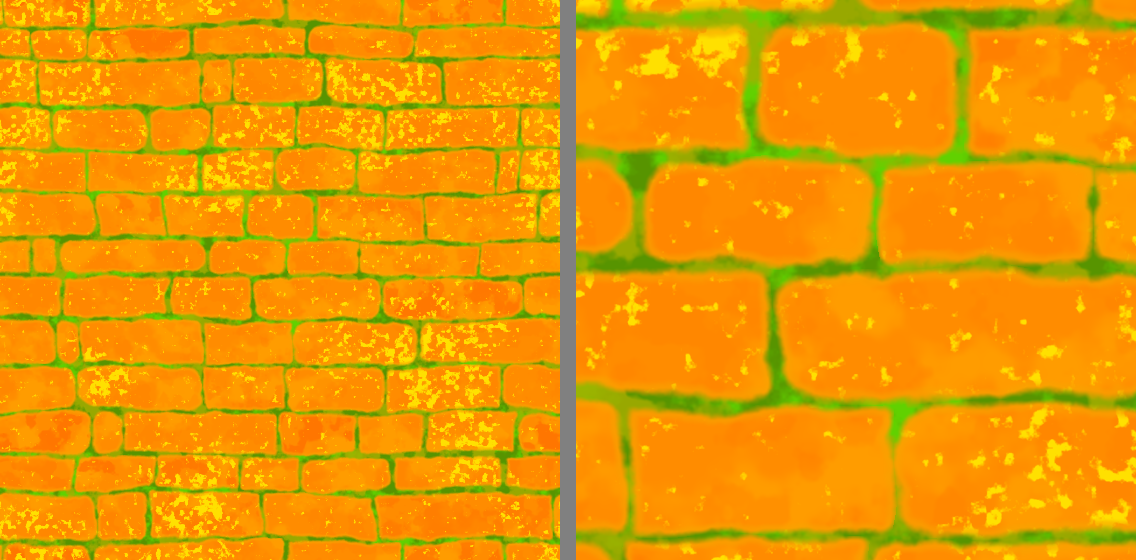
Left, the full canvas; right, a detail of the centre.
Write a three.js fragment shader that draws this texture.

```glsl
// Weathered orange brick wall: 13 uneven courses, mossy green joints, yellow lichen specks.
varying vec2 vUv;

const float COURSES = 13.0;
const float BASE_OFFSET = 0.038;
const vec3 ORANGE = vec3(1.0, 0.55, 0.0);
const vec3 PALE_ORANGE = vec3(1.0, 0.61, 0.0);
const vec3 DEEP_ORANGE = vec3(1.0, 0.44, 0.0);
const vec3 RIM_ORANGE = vec3(0.97, 0.64, 0.0);
const vec3 LICHEN = vec3(1.0, 0.88, 0.0);
const vec3 DARK_MOSS = vec3(0.34, 0.58, 0.0);
const vec3 BRIGHT_MOSS = vec3(0.38, 0.82, 0.0);
const vec3 OLIVE = vec3(0.66, 0.68, 0.0);

float hash(vec2 p) {
  vec3 q = fract(p.xyx * vec3(0.1031, 0.1030, 0.0973));
  q += dot(q, q.yzx + 33.33);
  return fract((q.x + q.y) * q.z);
}

// Value noise that tiles over the unit square
float noise(vec2 uv, float cells, float seed) {
  vec2 p = uv * cells;
  vec2 i = floor(p);
  vec2 f = fract(p);
  f = f * f * (3.0 - 2.0 * f);
  vec2 a = mod(i, cells) + seed;
  vec2 b = mod(i + 1.0, cells) + seed;
  return mix(mix(hash(a), hash(vec2(b.x, a.y)), f.x),
             mix(hash(vec2(a.x, b.y)), hash(b), f.x), f.y);
}

float fbm(vec2 uv, float cells, float seed) {
  float sum = 0.0;
  float weight = 0.5;
  for (int k = 0; k < 4; k++) {
    sum += weight * noise(uv, cells, seed);
    cells *= 2.0;
    seed += 19.0;
    weight *= 0.5;
  }
  return sum / 0.9375;
}

// Position of a joint, shifted at random from its regular place
float jointAt(float i, float count, float seed, float jitter) {
  return i + jitter * (hash(vec2(mod(i, count), seed)) - 0.5);
}

// Index, lower joint and upper joint of the interval around x
vec3 findCell(float x, float count, float seed, float jitter) {
  float i = floor(x);
  i += step(jointAt(i + 1.0, count, seed, jitter), x)
     - step(x, jointAt(i, count, seed, jitter));
  return vec3(i, jointAt(i, count, seed, jitter), jointAt(i + 1.0, count, seed, jitter));
}

float roundedBox(vec2 p, vec2 halfSize, float radius) {
  vec2 q = abs(p) - halfSize + radius;
  return length(max(q, 0.0)) + min(max(q.x, q.y), 0.0) - radius;
}

// Signed distance to the nearest brick in x, its random identity in yz
vec3 brickWall(vec2 p, float gapNoise) {
  float y = (p.y - BASE_OFFSET) * COURSES;
  vec3 course = findCell(y, COURSES, 7.0, 0.26);
  float row = mod(course.x, COURSES);

  float count = 5.0 + step(0.53, hash(vec2(row, 41.0)));
  float x = p.x * count + hash(vec2(row, 83.0)) * count;
  vec3 brick = findCell(x, count, row + 120.0, 0.9);
  vec2 id = vec2(mod(brick.x, count), row);

  vec2 scale = vec2(count, COURSES);
  vec2 local = (vec2(x, y) - 0.5 * vec2(brick.y + brick.z, course.y + course.z)) / scale;
  vec2 halfSize = 0.5 * vec2(brick.z - brick.y, course.z - course.y) / scale;

  // Slanted, tapered block with worn corners
  local.y += local.x * (hash(id + 210.0) - 0.5) * 0.05;
  halfSize.y -= 0.02 * abs(local.x) * hash(id + 260.0);
  halfSize -= vec2(0.0018, 0.0022) + 0.0042 * gapNoise * gapNoise;
  float worn = hash(id + 310.0);
  float radius = min(mix(0.005, 0.025, worn * worn * worn), min(halfSize.x, halfSize.y));
  return vec3(roundedBox(local, halfSize, radius), hash(id + 360.0), hash(id + 410.0));
}

vec3 brickColor(vec2 uv, float tint, float wear) {
  float blotch = fbm(uv, 20.0, 30.0);
  float stain = fbm(uv, 36.0, 70.0);
  vec3 color = mix(ORANGE, PALE_ORANGE, smoothstep(0.48, 0.66, blotch));
  float depth = 0.2 + 0.6 * smoothstep(0.6, 1.0, tint);
  color = mix(color, DEEP_ORANGE, depth * smoothstep(0.47, 0.6, stain));

  // Fine lichen specks gather in loose clusters
  float cluster = smoothstep(0.48, 0.78, fbm(uv, 6.0, 140.0) + 0.06 * (wear - 0.5));
  float grain = fbm(uv, 120.0, 3.0);
  float limit = mix(0.69, 0.45, cluster);
  return mix(color, LICHEN, smoothstep(limit, limit + 0.16, grain));
}

vec3 mossColor(vec2 uv) {
  float patches = 0.5 * fbm(uv, 10.0, 170.0) + 0.5 * fbm(uv, 70.0, 190.0);
  vec3 color = mix(DARK_MOSS, BRIGHT_MOSS, smoothstep(0.44, 0.66, patches));
  return mix(color, OLIVE, 0.8 * smoothstep(0.44, 0.64, fbm(uv, 48.0, 230.0)));
}

void main() {
  // Wavy courses and chipped outlines
  vec2 bend = vec2(noise(vUv, 9.0, 50.0), noise(vUv, 7.0, 90.0)) - 0.5;
  vec2 ripple = vec2(noise(vUv, 30.0, 60.0), noise(vUv, 26.0, 15.0)) - 0.5;
  vec2 p = vUv + 0.012 * bend + 0.006 * ripple;
  vec3 wall = brickWall(p, noise(vUv, 11.0, 25.0));
  float d = wall.x + 0.007 * (fbm(vUv, 64.0, 35.0) - 0.5);

  vec3 stone = brickColor(vUv, wall.y, wall.z);
  stone = mix(stone, RIM_ORANGE, 0.6 * smoothstep(-0.007, -0.002, d));
  vec3 color = mix(stone, mossColor(vUv), smoothstep(-0.0025, 0.0035, d));
  gl_FragColor = vec4(color, 1.0);
}
```
